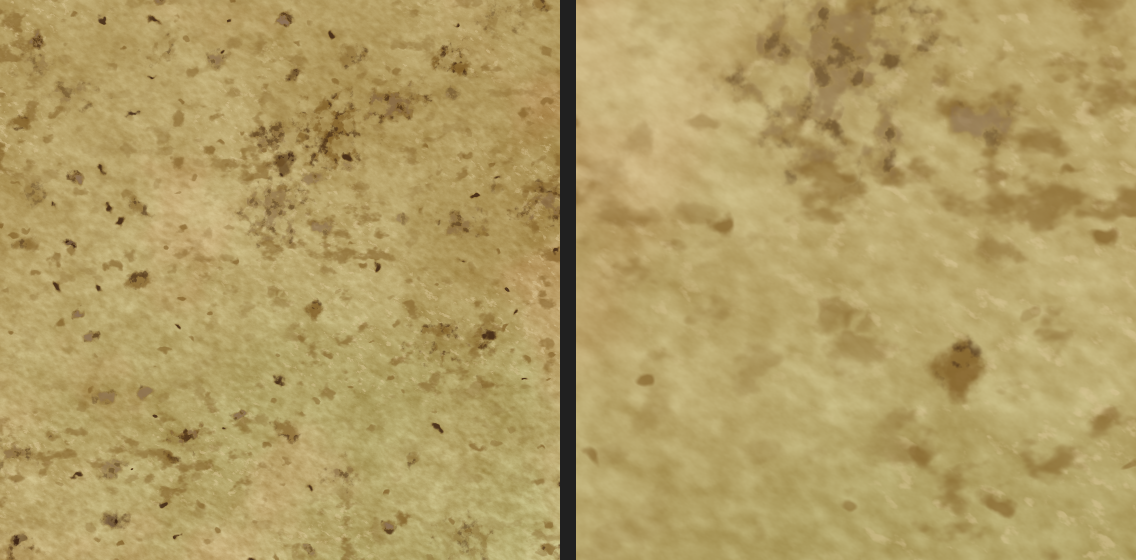
Left: the whole. Right: its middle third, enlarged.
Reproduce this texture procedurally as a three.js fragment shader.

```glsl
// Mottled golden-green fruit skin with brown, ragged blemishes and dark specks.
#define SKIN_SHADE vec3(0.655, 0.553, 0.312)
#define SKIN_PALE vec3(0.790, 0.722, 0.508)
#define STAIN vec3(0.49, 0.35, 0.13)
#define CORE vec3(0.56, 0.46, 0.38)
#define PIT vec3(0.23, 0.13, 0.07)
#define FLECK vec3(0.86, 0.78, 0.60)
#define PATCH_SHARE 0.55
#define SPOT_SHARE 0.42
#define SPECK_SHARE 0.30
#define CLOUDS 1.25
#define WISPS 0.75
#define GRAIN 0.95

varying vec2 vUv;

vec2 hash22(vec2 p) {
  vec3 a = fract(p.xyx * vec3(0.1031, 0.1030, 0.0973));
  a += dot(a, a.yzx + 33.33);
  return fract((a.xx + a.yz) * a.zy);
}

float noise(vec2 p) {
  vec2 i = floor(p);
  vec2 f = fract(p);
  f = f * f * (3.0 - 2.0 * f);
  float low = mix(hash22(i).x, hash22(i + vec2(1.0, 0.0)).x, f.x);
  float high = mix(hash22(i + vec2(0.0, 1.0)).x, hash22(i + 1.0).x, f.x);
  return mix(low, high, f.y);
}

float fbm(vec2 p) {
  float sum = 0.0;
  float gain = 0.53;
  for (int i = 0; i < 4; i++) {
    sum += gain * noise(p);
    p = mat2(1.6, 1.2, -1.2, 1.6) * p + 7.3;
    gain *= 0.5;
  }
  return sum;
}

vec2 rotate(vec2 p, float angle) {
  float c = cos(angle);
  float s = sin(angle);
  return vec2(c * p.x - s * p.y, s * p.x + c * p.y);
}

// Scattered blemishes: x = brown stain, y = greyish core, z = dark pit.
vec3 blemishes(vec2 p, float cells, float share, vec2 radii, float roughness, float seed) {
  vec3 cover = vec3(0.0);
  vec2 home = floor(p * cells);
  for (int y = -1; y <= 1; y++) {
    for (int x = -1; x <= 1; x++) {
      vec2 id = home + vec2(float(x), float(y));
      vec2 place = hash22(id + seed);
      vec2 pick = hash22(id + seed + 61.0);
      vec2 look = hash22(id + seed + 127.0);
      float crowd = 0.3 + 1.4 * noise(id / cells * 6.0 + seed);
      if (pick.x > share * crowd) continue;
      vec2 q = rotate(p - (id + place) / cells, (look.x - 0.5) * 1.4);
      q *= vec2(0.85, mix(0.85, 1.6, look.y));
      float radius = mix(radii.x, radii.y, pick.y * pick.y);
      float d = length(q) / radius + roughness;
      float strength = mix(0.35, 1.0, fract(look.x * 7.0 + look.y));
      float grey = step(0.45, fract(look.y * 5.0));
      float pitted = step(0.82, fract(look.x * 11.0));
      vec3 spot = smoothstep(vec3(1.25, 0.85, 0.9), vec3(0.45, 0.4, 0.3), vec3(d));
      cover = max(cover, spot * vec3(strength, grey * strength, pitted));
    }
  }
  return cover;
}

// Skin tone: broad clouds, fine grain, greener and paler towards the bottom.
vec3 skin(vec2 p) {
  float cloud = fbm(p * 3.5 + 3.0) - 0.5;
  float wisps = fbm(rotate(p, 0.35) * vec2(20.0, 38.0) + 19.0) - 0.5;
  float grain = fbm(rotate(p, 0.5) * vec2(85.0, 130.0)) - 0.5;
  float tone = 0.57 + 0.30 * (0.5 - p.y) + CLOUDS * cloud;
  tone += (WISPS * wisps + GRAIN * grain) * mix(1.15, 0.8, p.y);
  vec3 color = mix(SKIN_SHADE, SKIN_PALE, clamp(tone, -0.2, 1.25));
  float green = smoothstep(0.8, 0.1, p.y) * (fbm(p * 3.0 + 41.0) - 0.3);
  float rosy = smoothstep(0.48, 0.72, fbm(p * 6.0 + 80.0));
  return color + vec3(-0.06, 0.015, -0.01) * green + vec3(0.02, -0.012, 0.0) * rosy;
}

void main() {
  vec2 p = vUv;
  vec3 color = skin(p);

  // Tiny pale scuffs and faint brown smudges, gathered in worn areas.
  float worn = smoothstep(0.38, 0.62, fbm(p * 5.0 + 23.0));
  float scuff = fbm(rotate(p, 0.5) * vec2(85.0, 140.0) + 11.0);
  color = mix(color, FLECK, 0.5 * worn * smoothstep(0.60, 0.80, scuff));
  float smudge = smoothstep(0.57, 0.76, fbm(p * vec2(34.0, 48.0) + 61.0));
  color = mix(color, STAIN, 0.55 * smudge * (0.25 + 0.75 * worn));

  // Ragged outlines shared by every size of blemish.
  vec2 warp = vec2(noise(p * 48.0), noise(p * 48.0 + 31.0)) - 0.5;
  vec2 fray = vec2(noise(p * 125.0 + 3.0), noise(p * 125.0 + 57.0)) - 0.5;
  vec2 bent = p + 0.010 * warp + 0.007 * fray;
  float rough = fbm(p * 75.0 + 5.0) - 0.5;
  float crumbs = smoothstep(0.40, 0.62, fbm(p * 58.0 + 90.0));

  vec3 patches = blemishes(bent, 6.0, PATCH_SHARE, vec2(0.025, 0.055), rough * 1.8, 7.0);
  vec3 spots = blemishes(bent, 10.0, SPOT_SHARE, vec2(0.011, 0.026), rough * 1.4, 211.0);
  vec3 specks = blemishes(bent, 24.0, SPECK_SHARE, vec2(0.005, 0.012), rough * 1.4, 401.0);

  // Brown staining, then mauve-grey centres, then broken dark pits.
  float halo = max(patches.x * 0.22, spots.x * 0.3);
  float stain = max(max(patches.x * crumbs * 0.8, spots.x * 0.8), specks.x * 0.7);
  color = mix(color, STAIN, max(halo, stain));
  float mottle = fbm(p * 100.0 + 37.0);
  float core = max(patches.y * crumbs * 0.5, spots.y * 0.9);
  color = mix(color, CORE, core * smoothstep(0.66, 0.40, mottle));
  float grit = smoothstep(0.52, 0.72, mottle);
  float pit = max(specks.z * 0.8, spots.z * (0.35 + 0.6 * grit));
  pit = max(pit, grit * 0.65 * max(spots.x, patches.x * crumbs));
  color = mix(color, PIT, pit);

  gl_FragColor = vec4(clamp(color, 0.0, 1.0), 1.0);
}
```
